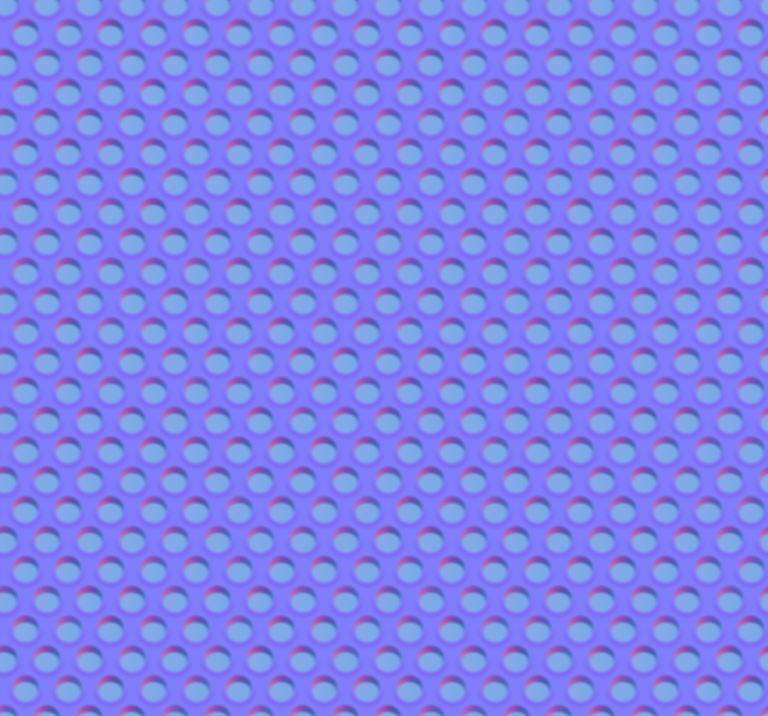
Write a Shadertoy shader that draws this texture map.

```glsl
// Tangent-space normal map of a staggered lattice of round dimples, 18 across and 24 down.
// Each dimple is a soft bowl: a steep upper rim, an upward-facing floor and a faint lower lip.
// Tilts from neighbouring rows are summed, then encoded around the flat normal colour.

const vec2 REPEATS = vec2(18.0, 24.0);

float hash(vec2 id) {
    return fract(sin(dot(id, vec2(12.99, 78.23))) * 437.58);
}

// Returns the x and y tilt and the loss of blue; p is measured in column widths.
vec3 dimple(vec2 p, float vary) {
    float r = length(p);
    vec2 outward = p / max(r, 0.001);

    float bowl = 1.0 - smoothstep(0.26, 0.37, r);
    float pool = 1.0 - smoothstep(0.7, 1.12, length((p + vec2(0.0, 0.07)) / vec2(0.30, 0.25)));
    float rim = bowl * (1.0 - pool) * smoothstep(-0.15, 0.15, p.y);
    rim *= 0.95 + 0.2 * vary;

    // Lip where the lower edge curls back into the flat sheet
    float lipOffset = (r - 0.38) / 0.06;
    float lip = exp(-lipOffset * lipOffset) * (1.0 - smoothstep(-0.3, 0.1, p.y));

    vec2 tilt = vec2(-0.25 * p.x, 0.34) * pool;
    tilt -= outward * rim * vec2(0.48, 0.36);
    tilt.y -= 0.14 * lip;
    return vec3(tilt, 0.08 * pool + 0.27 * rim + 0.03 * lip);
}

void mainImage(out vec4 fragColor, in vec2 fragCoord) {
    vec2 grid = fragCoord / iResolution.xy * REPEATS + vec2(-0.1, 0.09);
    float nearestRow = floor(grid.y + 0.5);

    // Bowls reach past their own row, so gather the rows above and below
    vec3 relief = vec3(0.0);
    for (int j = -1; j <= 1; j++) {
        float row = nearestRow + float(j);
        float x = grid.x - 0.5 * mod(row, 2.0);
        float column = floor(x + 0.5);
        float vary = hash(mod(vec2(column, row), REPEATS));
        vec2 p = vec2(x - column, (grid.y - row) * 0.7);
        p.x += 0.02 * (vary - 0.5);
        relief += dimple(p, vary);
    }

    // Encode the tilt around the flat normal
    vec3 color = vec3(vec2(0.5, 0.495) + 0.5 * relief.xy, 0.985 - relief.z);
    fragColor = vec4(clamp(color, 0.0, 1.0), 1.0);
}
```
